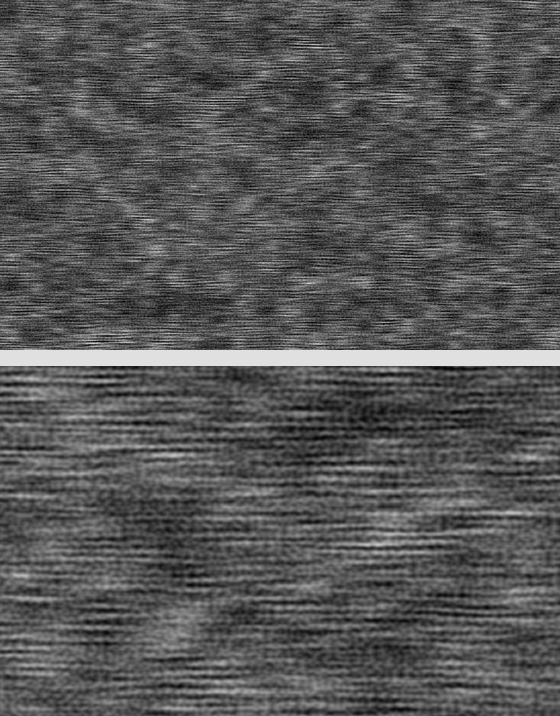
Top: the whole. Bottom: its middle third, enlarged.
Reproduce this texture procedurally as a Shadertoy shader.

```glsl
const float TAU = 6.2832;

// Tone and contrast (each weight is roughly a standard deviation)
const float BASE_TONE = 0.315;
const float STREAK_WEIGHT = 0.064;
const float RIPPLE_WEIGHT = 0.074;
const float CLOUD_WEIGHT = 0.045;
const float BAND_WEIGHT = 0.022;
const float GRAIN_WEIGHT = 0.042;
const float NOISE_GAIN = 4.7;      // brings gradient noise to unit deviation

// Feature frequencies per canvas height
const float RIPPLE_LINES = 115.0;
const float RIPPLE_WANDER = 0.2;
const vec2 WANDER_FREQ = vec2(3.5, 9.0);
const vec2 STREAK_FREQ = vec2(15.0, 187.0);
const vec2 PATCH_FREQ = vec2(9.0, 19.0);
const vec2 CLOUD_FREQ = vec2(7.0, 10.0);
const vec2 BAND_FREQ = vec2(0.9, 15.0);
const vec2 GRAIN_FREQ = vec2(171.0, 213.0);

// Unit gradient with a hashed direction for a lattice point
vec2 latticeGradient(vec2 cell, uint seed) {
    uvec2 q = uvec2(ivec2(cell));
    uint h = q.x * 1597u + q.y * 51749u + seed * 7919u;
    h = (h ^ (h >> 16u)) * 73244475u;
    h = (h ^ (h >> 15u)) * 73244475u;
    h ^= h >> 16u;
    float angle = TAU * float(h & 65535u) / 65536.0;
    return vec2(cos(angle), sin(angle));
}

float gradientNoise(vec2 p, uint seed) {
    vec2 cell = floor(p);
    vec2 f = p - cell;
    vec2 blend = f * f * f * (f * (f * 6.0 - 15.0) + 10.0);
    vec2 right = vec2(1.0, 0.0);
    vec2 up = vec2(0.0, 1.0);
    float a = dot(latticeGradient(cell, seed), f);
    float b = dot(latticeGradient(cell + right, seed), f - right);
    float c = dot(latticeGradient(cell + up, seed), f - up);
    float d = dot(latticeGradient(cell + 1.0, seed), f - 1.0);
    return NOISE_GAIN * mix(mix(a, b, blend.x), mix(c, d, blend.x), blend.y);
}

// Soft patches of light and dark in three octaves
float clouds(vec2 uv) {
    float sum = 0.0;
    float weight = 0.72;
    vec2 p = uv * CLOUD_FREQ;
    for (uint octave = 0u; octave < 3u; octave++) {
        sum += weight * gradientNoise(p + 0.37, 10u + octave);
        p *= 2.1;
        weight *= 0.75;
    }
    return sum;
}

// Nearly regular horizontal lines that drift and fade in patches
float ripples(vec2 uv) {
    float wander = RIPPLE_WANDER * gradientNoise(uv * WANDER_FREQ, 1u);
    wander += 0.5 * RIPPLE_WANDER * gradientNoise(uv * WANDER_FREQ * 3.0, 2u);
    float strength = max(0.85 + 0.5 * gradientNoise(uv * PATCH_FREQ, 3u), 0.0);
    return strength * sin(TAU * (RIPPLE_LINES * uv.y + wander));
}

void mainImage(out vec4 fragColor, in vec2 fragCoord) {
    vec2 uv = fragCoord / iResolution.y;

    float cloud = clouds(uv);
    float band = gradientNoise(uv * BAND_FREQ, 4u);
    float streak = gradientNoise(uv * STREAK_FREQ, 5u);
    float grain = gradientNoise(uv * GRAIN_FREQ, 6u);

    // Lines stand out more in the bright patches
    float contrast = clamp(1.0 + 0.2 * cloud, 0.5, 1.6);
    float lines = STREAK_WEIGHT * streak + RIPPLE_WEIGHT * ripples(uv);

    float tone = BASE_TONE + CLOUD_WEIGHT * cloud + BAND_WEIGHT * band;
    tone += contrast * lines + GRAIN_WEIGHT * grain;
    fragColor = vec4(vec3(clamp(tone, 0.04, 1.0)), 1.0);
}
```
